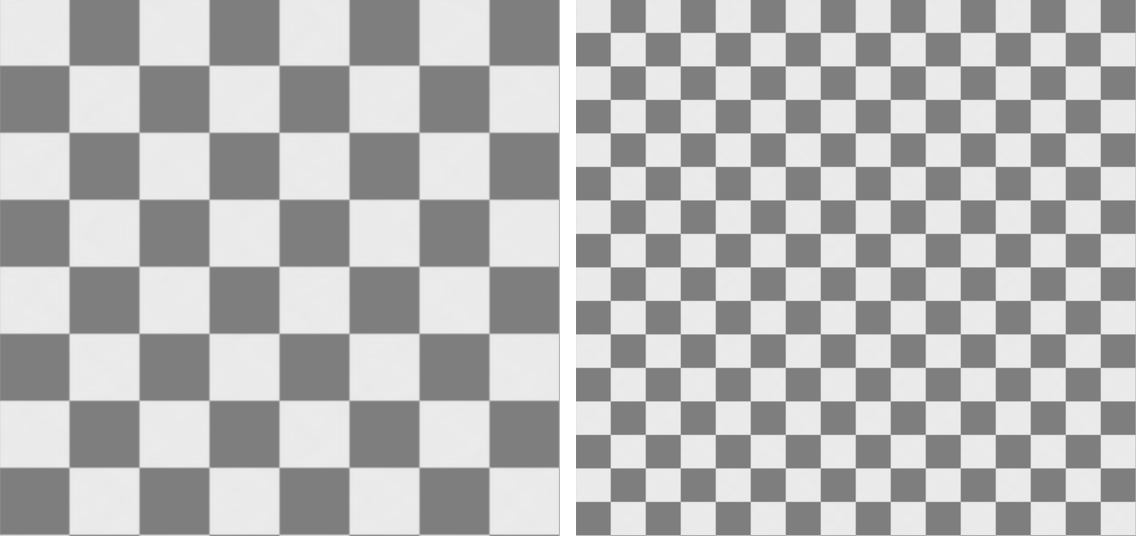
Left: one tile. Right: repeated 2 by 2.
A Shadertoy shader for this pattern:

```glsl
// Checkerboard of 8 by 8 flat grey and near-white squares with slightly soft edges.
// Signed edge waves along x and y are multiplied into the checks; faint ripples
// and whole-number sine mottling tint the light squares, so the canvas tiles.

#define CHECKS vec2(8.0, 8.0)        // squares across and down, both even
#define SHIFT vec2(0.007, -0.018)    // board offset, in squares
#define SOFTNESS 0.022               // half width of an edge, in squares
#define DARK vec3(0.494)
#define LIGHT vec3(0.918)
#define RIPPLE 0.006                 // tone ripple beside the edges
#define MOTTLE 0.002                 // faint unevenness of the light squares

const float TAU = 6.2831853;

// Distance to the nearest grid line on each axis, in squares
vec2 gridDistance(vec2 cell) {
    return 0.5 - abs(fract(cell) - 0.5);
}

// Square wave in -1..1 on each axis, smoothed across the grid lines
vec2 edgeWave(vec2 cell, vec2 width) {
    vec2 side = 1.0 - 2.0 * mod(floor(cell), 2.0);
    return side * (2.0 * smoothstep(-width, width, gridDistance(cell)) - 1.0);
}

// Layered sines with whole frequencies, periodic over the canvas
float mottle(vec2 uv) {
    float sum = 0.0;
    for (int i = 1; i <= 3; i++) {
        float k = float(i);
        vec2 phase = TAU * uv * vec2(7.0 * k + 2.0, 5.0 * k + 4.0);
        sum += sin(phase.x + 2.0 * sin(phase.y + k)) / k;
    }
    return sum;
}

void mainImage(out vec4 fragColor, in vec2 fragCoord) {
    vec2 uv = fragCoord / iResolution.xy;
    vec2 cell = uv * CHECKS + SHIFT;

    // Checks, never sharper than a pixel
    vec2 width = max(vec2(SOFTNESS), 0.75 * CHECKS / iResolution.xy);
    vec2 wave = edgeWave(cell, width);
    float light = 0.5 - 0.5 * wave.x * wave.y;

    // Decaying ripple parallel to the edges
    vec2 gap = gridDistance(cell);
    float edge = min(gap.x, gap.y);
    float ripple = cos(TAU * edge * 11.0) * exp(-edge * 12.0);

    vec3 color = mix(DARK, LIGHT, light);
    color += light * (RIPPLE * ripple + MOTTLE * mottle(uv));
    fragColor = vec4(color, 1.0);
}
```
